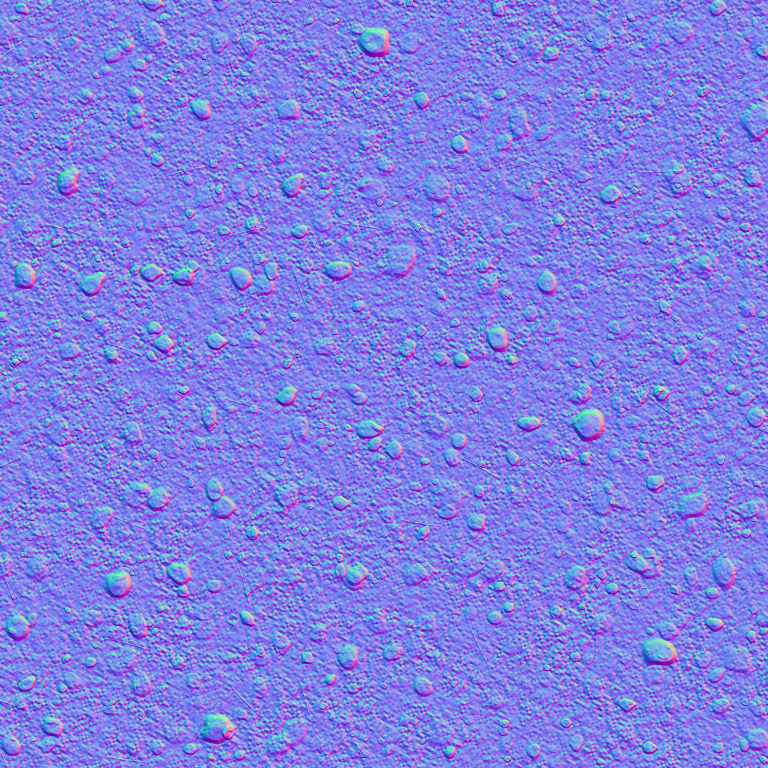
Give the GLSL for this texture map, as a WebGL 1 fragment shader.

```glsl
precision highp float;
// Tangent-space normal map of gritty ground with half-buried pebbles.
// A height field sums fine grain, scattered pebble domes and thin fibres;
// its finite differences give the normal, stored as colour.

uniform vec2 u_resolution;

float hash(vec2 p) {
  vec3 q = fract(p.xyx * 0.1031);
  q += dot(q, q.yzx + 33.33);
  return fract((q.x + q.y) * q.z);
}

float noise(vec2 p) {
  vec2 i = floor(p), f = fract(p);
  f = f * f * (3.0 - 2.0 * f);
  return mix(mix(hash(i), hash(i + vec2(1.0, 0.0)), f.x),
             mix(hash(i + vec2(0.0, 1.0)), hash(i + 1.0), f.x), f.y);
}

mat2 rotation(float angle) {
  float c = cos(angle), s = sin(angle);
  return mat2(c, s, -s, c);
}

// Sand grain around zero in three octaves, each turned to hide its lattice
float grainHeight(vec2 p) {
  return (noise(rotation(0.5) * p * 300.0 + 40.0) - 0.5) * 0.58 / 300.0
       + (noise(rotation(1.1) * p * 140.0 + 90.0) - 0.5) * 0.22 / 140.0
       + (noise(rotation(2.0) * p * 50.0 + 70.0) - 0.5) * 0.09 / 50.0;
}

// One pebble per cell, rows shifted at random: x = height, y = coverage
vec2 pebble(vec2 p, float scale, float layer) {
  vec2 q = p * scale;
  q.x += hash(vec2(floor(q.y), layer * 17.0 + 3.0)) * scale;
  vec2 id = floor(q) + layer * 37.0;
  vec2 jitter = vec2(hash(id + 5.3), hash(id + 11.7)) - 0.5;
  vec2 f = fract(q) - 0.5 - 0.3 * jitter;

  // Lumpy oval outline
  float size = mix(0.14, 0.25, hash(id + 23.1));
  vec2 oval = rotation(6.283 * hash(id + 31.9)) * f;
  oval.y *= mix(1.0, 1.5, hash(id + 43.3));
  float lump = noise(f / size * 1.6 + id * 7.0) - 0.5;
  float d = length(oval) / size * (1.0 + 0.5 * lump);

  // Most pebbles are nearly buried, small ones more often
  float chance = hash(id + 57.7);
  float strength = mix(0.2, 1.15, pow(chance, 3.0 + 1.5 * layer));
  strength *= step(0.25, chance);

  // Dome leaning towards the upper left, with a steep far side
  float mask = 1.0 - smoothstep(0.65, 1.0, d);
  float dome = 0.26 + 0.28 * (1.0 - d * d) + 0.2 * lump
             + dot(f, vec2(0.13, -0.21)) / size;
  return vec2(dome * size / scale, 1.0) * mask * strength;
}

// Short, almost straight fibre in a few of the cells
float fibre(vec2 p) {
  vec2 q = p * 13.0 + 0.37;
  vec2 id = floor(q) + 211.0;
  vec2 f = rotation(6.283 * hash(id)) * (fract(q) - 0.5);
  f.y += 0.12 * (hash(id + 9.1) - 0.5) + 0.1 * f.x * f.x;
  f.x -= clamp(f.x, -0.33, 0.33);
  float present = step(0.72, hash(id + 19.4));
  return present * 0.0006 * (1.0 - smoothstep(0.0, 0.02, length(f)));
}

float height(vec2 p) {
  // Small patches of coarse grit between smoother ground
  float patches = 0.5 * noise(p * 22.0) + 0.5 * noise(p * 60.0 + 20.0);
  float roughness = mix(0.7, 1.5, smoothstep(0.3, 0.8, patches));

  vec2 stones = vec2(0.0);
  float scale = 10.0;
  for (int i = 0; i < 6; i++) {
    vec2 stone = pebble(p, scale, float(i) + 1.0);
    stones = vec2(stones.x + stone.x, max(stones.y, stone.y));
    scale *= 1.33;
  }
  float exposed = 1.0 - 0.6 * min(stones.y, 1.0);
  return stones.x + exposed * (roughness * grainHeight(p) + fibre(p));
}

void main() {
  vec2 p = gl_FragCoord.xy / u_resolution.y;
  float e = 0.001;
  float h = height(p);
  vec2 slope = vec2(height(p + vec2(e, 0.0)) - h,
                    height(p + vec2(0.0, e)) - h) / e;
  vec3 normal = normalize(vec3(-slope * vec2(1.0, 1.2), 1.0));
  vec3 color = 0.5 + 0.5 * normal;
  gl_FragColor = vec4(color * vec3(1.0, 1.0, 0.94), 1.0);
}
```
